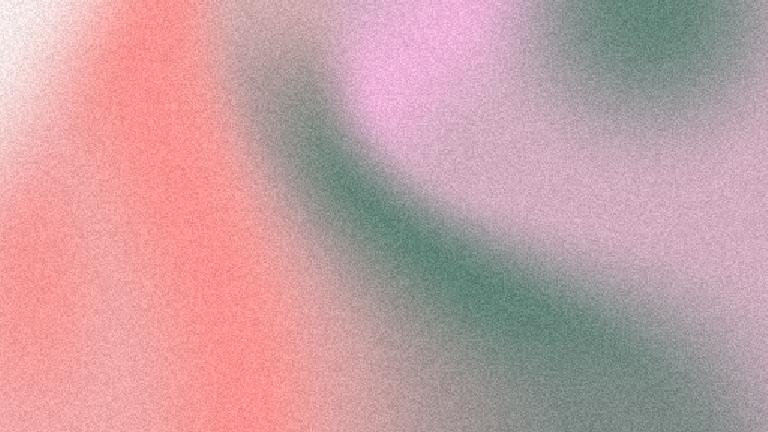
A Shadertoy shader for this background:

```glsl
// Soft, grainy colour field: a coral slope sinks into a curved green valley,
// beyond which lies a mauve plain with a pink glow and a dark green pool.
// Sigmoid curves bound the regions, smooth ramps blend them, a hash adds grain.

const vec3 CORAL  = vec3(0.98, 0.575, 0.565);
const vec3 ROSE   = vec3(0.94, 0.665, 0.67);
const vec3 PAPER  = vec3(0.96, 0.92, 0.915);
const vec3 ASH    = vec3(0.73, 0.615, 0.62);
const vec3 GREEN  = vec3(0.39, 0.52, 0.475);
const vec3 SLATE  = vec3(0.49, 0.54, 0.525);
const vec3 MAUVE  = vec3(0.82, 0.68, 0.75);
const vec3 ORCHID = vec3(0.935, 0.70, 0.85);

// Sine-free hash of a grid cell, 0 to 1
float hash(vec2 cell) {
    vec3 q = fract(vec3(cell.xyx) * 0.1031);
    q += dot(q, q.yzx + 33.33);
    return fract((q.x + q.y) * q.z);
}

// Falls from 1 to 0 as y climbs past the middle
float sigmoid(float y, float middle, float spread) {
    return 1.0 / (1.0 + exp((y - middle) / spread));
}

// Elliptical bell centred on the origin
float bell(vec2 offset, vec2 radius) {
    vec2 q = offset / radius;
    return exp(-dot(q, q));
}

float segmentDistance(vec2 p, vec2 a, vec2 b) {
    vec2 along = b - a;
    float t = clamp(dot(p - a, along) / dot(along, along), 0.0, 1.0);
    return length(p - a - t * along);
}

// Signed distance to the sigmoid edge x = start + reach * sigmoid(y)
float edgeDistance(vec2 p, float start, float reach, float middle, float spread) {
    float s = sigmoid(p.y, middle, spread);
    float slope = reach * s * (1.0 - s) / spread;
    return (p.x - start - reach * s) / sqrt(1.0 + slope * slope);
}

// Rose ground with a leaning coral ridge, a side lobe and a pale corner
vec3 coralSlope(vec2 p) {
    float ridge = mix(0.56, 0.32, smoothstep(0.05, 0.95, p.y));
    float warmth = bell(vec2(p.x - ridge, 0.0), vec2(0.19, 1.0));
    warmth = max(warmth, 0.8 * bell(p - vec2(0.08, 0.34), vec2(0.15, 0.28)));
    vec3 color = mix(ROSE, CORAL, warmth);
    float corner = smoothstep(0.62, 0.05, p.x * 1.57 + 1.0 - p.y);
    return mix(color, PAPER, corner);
}

// Coral cools through ash into the green valley floor
vec3 valley(vec2 p, vec3 slopeColor) {
    float rim = mix(0.64, 0.43, smoothstep(0.1, 1.0, p.y));
    float bed = 0.69 + 0.75 * sigmoid(p.y, 0.36, 0.14);
    float t = (p.x - rim) / (bed - rim);
    vec3 ash = mix(ASH, vec3(0.83, 0.68, 0.69), smoothstep(0.75, 1.05, p.y));
    vec3 bedColor = mix(SLATE, GREEN, smoothstep(0.05, 0.32, p.y));
    float depth = 1.0 - smoothstep(0.5, 1.0, p.y);
    vec3 color = mix(slopeColor, ash, smoothstep(-0.05, 0.55, t));
    return mix(color, bedColor, depth * smoothstep(0.25, 1.0, t));
}

// Mauve ground with the pink glow and the dark pool
vec3 mauvePlain(vec2 p) {
    float glow = segmentDistance(p, vec2(0.87, 0.79), vec2(1.12, 1.03));
    vec3 color = mix(MAUVE, ORCHID, smoothstep(0.25, 0.0, glow));
    float pool = length(p - vec2(1.51, 0.99));
    return mix(color, GREEN, 0.96 * smoothstep(0.44, 0.04, pool));
}

void mainImage(out vec4 fragColor, in vec2 fragCoord) {
    vec2 p = fragCoord / iResolution.y;

    // Join the regions; the edge softens towards the right
    float edge = edgeDistance(p, 0.76, 1.05, 0.375, 0.115);
    float softness = mix(0.085, 0.19, smoothstep(0.95, 1.7, p.x));
    vec3 color = valley(p, coralSlope(p));
    color = mix(color, mauvePlain(p), smoothstep(-softness, softness, edge));

    // Fine grain with a triangular spread
    vec2 cell = floor(p * 288.0);
    float grain = hash(cell) + hash(cell + 517.0) - 1.0;
    color += 0.075 * grain;

    fragColor = vec4(clamp(color, 0.0, 1.0), 1.0);
}
```
